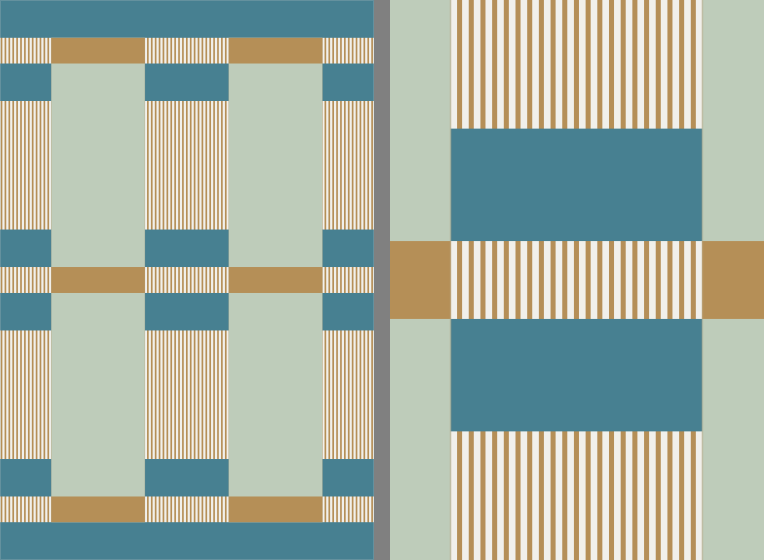
Left: the whole. Right: its middle third, enlarged.
This pattern is drawn by a Shadertoy shader. Its source:

```glsl
// Flat woven stripe-and-block layout: two sage panels across and two down,
// ochre bands between them, and columns of fine threads crossed by teal bars.
// One mirrored cell is repeated with mod; edges use pixel-coverage filtering.

const vec3 TEAL  = vec3(0.28, 0.50, 0.57);
const vec3 SAGE  = vec3(0.745, 0.80, 0.73);
const vec3 OCHRE = vec3(0.71, 0.56, 0.34);
const vec3 CREAM = vec3(0.945, 0.94, 0.92);

// Fraction of a pixel lying on the negative side of a straight edge.
float coverage(float dist, float pixel) {
    return clamp(0.5 - dist / pixel, 0.0, 1.0);
}

// Signed coordinate measured from the nearest repeat centre.
float repeatCentred(float x, float period) {
    return mod(x + 0.5 * period, period) - 0.5 * period;
}

void mainImage(out vec4 fragColor, in vec2 fragCoord) {
    // The canvas spans 512 by 768 units, centred on zero.
    vec2 canvas = vec2(512.0, 768.0);
    vec2 pixel = canvas / iResolution.xy;
    vec2 p = fragCoord * pixel - 0.5 * canvas;

    // Cell centred where a thread column crosses an ochre band.
    vec2 cell = vec2(repeatCentred(p.x + 0.25, 243.0),
                     repeatCentred(p.y, 314.7));
    float columnEdge = abs(cell.x) - 57.4;
    float band = coverage(abs(cell.y) - 17.8, pixel.y);

    // Sage panels and the ochre bands separating them.
    vec3 panels = mix(SAGE, OCHRE, band);

    // Fine vertical threads, with teal bars above and below each band.
    float thread = coverage(abs(repeatCentred(cell.x, 5.333)) - 1.15, pixel.x);
    vec3 column = mix(CREAM, OCHRE, thread);
    float bar = coverage(abs(abs(cell.y) - 43.5) - 25.7, pixel.y);
    column = mix(column, TEAL, bar);

    vec3 colour = mix(panels, column, coverage(columnEdge, pixel.x));

    // Faint tan seam along the sides of each column.
    float seam = coverage(abs(columnEdge) - 0.4, max(pixel.x, 0.8));
    colour = mix(colour, vec3(0.70, 0.64, 0.50), 0.35 * seam);

    // Solid teal borders at the top and bottom.
    colour = mix(colour, TEAL, coverage(332.5 - abs(p.y), pixel.y));

    // Pale hairline around the outer edge.
    vec2 inset = 0.5 * canvas - abs(p);
    float rim = max(coverage(inset.x - 0.7, pixel.x),
                    coverage(inset.y - 0.7, pixel.y));
    colour = mix(colour, vec3(0.72, 0.77, 0.76), 0.5 * rim);

    fragColor = vec4(colour, 1.0);
}
```
